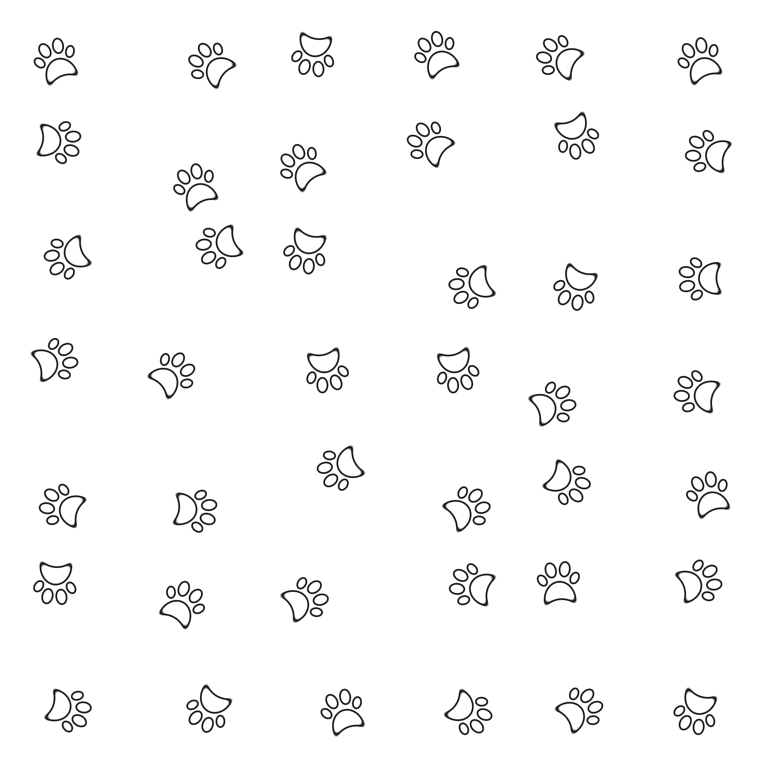
A three.js fragment shader for this pattern:

```glsl
#define GRID vec2(6.0, 7.0)
#define JITTER vec2(0.034, 0.036)
#define BORDER_JITTER 0.35
#define PAW_SCALE 0.0013
#define LINE_HALF 0.0011
#define EDGE_SOFT 0.001
#define SEED 17.3
#define INK vec3(0.07, 0.07, 0.065)
#define PAPER vec3(1.0)

varying vec2 vUv;

float hash(vec2 p) {
  vec3 q = fract(vec3(p.xyx) * vec3(0.1031, 0.1030, 0.0973));
  q += dot(q, q.yzx + 33.33);
  return fract((q.x + q.y) * q.z);
}

vec2 rotate(vec2 p, float angle) {
  float c = cos(angle), s = sin(angle);
  return vec2(c * p.x - s * p.y, s * p.x + c * p.y);
}

float ellipse(vec2 p, vec2 radii) {
  float k0 = length(p / radii);
  float k1 = length(p / (radii * radii));
  return k0 * (k0 - 1.0) / max(k1, 1e-4);
}

float smoothMax(float a, float b, float k) {
  float h = max(k - abs(a - b), 0.0) / k;
  return max(a, b) + h * h * k * 0.25;
}

// Domed pad with a hollow heel and rounded corners
float pad(vec2 p) {
  float dome = ellipse(p - vec2(0.0, -8.0), vec2(15.5, 18.5));
  float heel = 23.0 - length(p - vec2(0.0, -30.0));
  return smoothMax(dome, heel, 6.0);
}

// Mirrored toes: an inner and an outer one on each side
float toes(vec2 p) {
  p.x = abs(p.x);
  float inner = ellipse(rotate(p - vec2(7.0, 22.5), 0.2), vec2(5.1, 7.3));
  float outer = ellipse(rotate(p - vec2(16.2, 13.0), 0.55), vec2(4.0, 5.7));
  return min(inner, outer);
}

float pawOutline(vec2 p) {
  p.y += 10.0;
  return min(abs(pad(p)), abs(toes(p)));
}

void main() {
  // One paw per cell, calmer along the border
  vec2 cell = floor(vUv * GRID);
  vec2 key = cell + SEED;
  vec2 random = vec2(hash(key), hash(key + 41.7)) * 2.0 - 1.0;
  vec2 inside = step(0.5, cell) * step(cell, GRID - 1.5);
  vec2 center = (cell + 0.5) / GRID + random * JITTER * mix(vec2(BORDER_JITTER), vec2(1.0), inside);

  // Turn each paw its own way
  float turn = 6.2832 * hash(key + 83.1);
  vec2 p = rotate(vUv - center, turn) / PAW_SCALE;

  float d = pawOutline(p) * PAW_SCALE;
  float line = 1.0 - smoothstep(LINE_HALF - EDGE_SOFT, LINE_HALF + EDGE_SOFT, d);
  gl_FragColor = vec4(mix(PAPER, INK, line), 1.0);
}
```
